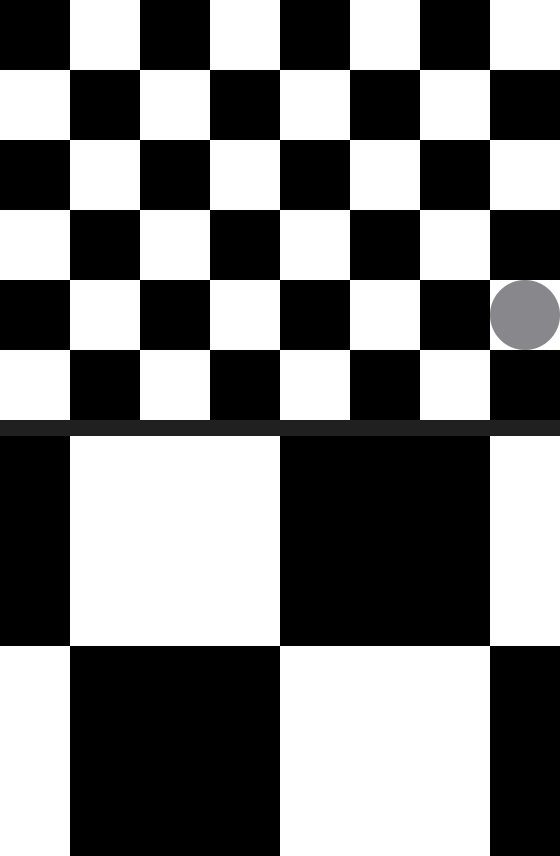
Top: the whole. Bottom: its middle third, enlarged.
Reproduce this pattern procedurally as a Shadertoy shader.

```glsl
// Black and white checkerboard, eight by six cells, with one grey disc in a white cell.

// Signed distance to the nearest cell edge on each axis, positive in even cells
vec2 stripeDistance(vec2 p) {
    return abs(mod(p - 0.5, 2.0) - 1.0) - 0.5;
}

void mainImage(out vec4 fragColor, in vec2 fragCoord) {
    // Cell coordinates, and the size of one pixel in them
    vec2 cells = vec2(8.0, 6.0);
    vec2 p = fragCoord / iResolution.xy * cells;
    vec2 pixel = cells / iResolution.xy;

    // Checkerboard: product of the smoothed stripes of both axes
    vec2 stripes = clamp(2.0 * stripeDistance(p) / pixel, -1.0, 1.0);
    vec3 color = vec3(0.5 + 0.5 * stripes.x * stripes.y);

    // Disc that fills the last cell of the second row
    float disc = length(p - vec2(7.5, 1.5)) - 0.5;
    float coverage = clamp(0.5 - disc / max(pixel.x, pixel.y), 0.0, 1.0);
    color = mix(color, vec3(0.53, 0.53, 0.55), coverage);

    fragColor = vec4(color, 1.0);
}
```
